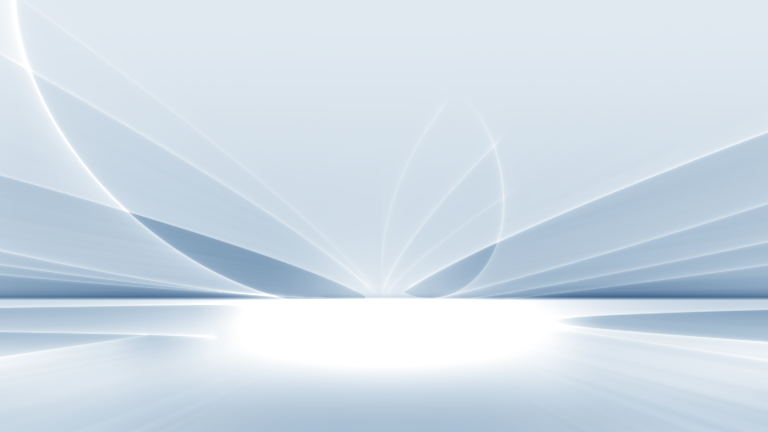
Give the GLSL for this background, as a Shadertoy shader.

```glsl
#define HORIZON 0.309
#define CENTER_X 0.89
#define LINE_WIDTH 0.0028
#define HALO_WIDTH 0.014
#define FAN_COUNT 3
#define STREAKS 0.07
#define FLOOR_GLOW 0.42
#define TINT vec3(1.0, 0.7, 0.46)

float hash(float n) { return fract(sin(n * 127.1) * 43758.5453); }

float noise(float x) {
    float i = floor(x), f = fract(x);
    return mix(hash(i), hash(i + 1.0), f * f * (3.0 - 2.0 * f));
}

float below(float d) {
    float pixel = 1.0 / iResolution.y;
    return 1.0 - smoothstep(-pixel, pixel, d);
}

float glowLine(float d) {
    return exp(-abs(d) / LINE_WIDTH) + 0.35 * exp(-abs(d) / HALO_WIDTH);
}

// Signed distance to a power curve leaving its foot, positive above
float curveDistance(vec2 p, vec2 foot, vec2 reach, float bend) {
    float t = max((p.x - foot.x) / reach.x, 0.002);
    float rise = reach.y * pow(t, bend);
    float slope = bend * rise / (t * reach.x);
    return (p.y - foot.y - rise) / sqrt(1.0 + slope * slope);
}

// Lit edge with a shade that fades downward
float veil(vec2 p, vec2 foot, vec2 reach, float bend, float shade, float depth, float glow) {
    float t = (p.x - foot.x) / reach.x;
    float d = curveDistance(p, foot, reach, bend);
    float fade = 1.0 - smoothstep(1.0, 1.2, t);
    float dark = shade * below(d) * exp(min(d, 0.0) / depth) * smoothstep(0.0, 0.3, t);
    return fade * (glow * glowLine(d) * smoothstep(0.0, 0.04, t) - dark);
}

// Sweeping superellipse on the left, negative inside
float sweepDistance(vec2 p) {
    const float power = 1.72;
    vec2 radius = vec2(0.729, 0.706);
    vec2 q = max((vec2(0.764, 1.0) - p) / radius, 0.001);
    vec2 slope = power * pow(q, vec2(power - 1.0)) / radius;
    return (pow(q.x, power) + pow(q.y, power) - 1.0) / max(length(slope), 0.2);
}

// Egg-shaped petal right of the center, negative inside
float petalDistance(vec2 p) {
    vec2 offset = p - vec2(0.995, 0.525);
    vec2 radius = vec2(0.171, offset.y > 0.0 ? 0.278 : 0.215);
    vec2 q = offset / radius;
    return (dot(q, q) - 1.0) / max(2.0 * length(q / radius), 0.5);
}

float fanStreaks(vec2 p) {
    float angle = (p.y - HORIZON) / (abs(p.x - CENTER_X) + 0.12);
    float seed = p.x < CENTER_X ? 40.0 : 90.0;
    return noise(angle * 45.0 + seed) + 0.5 * noise(angle * 110.0 + seed) - 0.75;
}

float skyTone(vec2 p) {
    float h = max(p.y - HORIZON, 0.0);
    float dx = p.x - CENTER_X;
    float far = smoothstep(0.0, 0.65, abs(dx));
    float tone = mix(0.785, 0.88, smoothstep(0.35, 1.0, p.y));
    tone += 0.13 * exp(-dx * dx / 0.06 - h / 0.1);

    // Long veils and faint threads
    vec2 leftFoot = vec2(0.845, 0.3125), leftReach = vec2(-0.845, 0.282);
    vec2 rightFoot = vec2(0.921, 0.3125), rightReach = vec2(0.857, 0.382);
    tone += veil(p, leftFoot, leftReach, 0.83, 0.12, 0.16, 0.06);
    tone += veil(p, rightFoot, rightReach, 0.84, 0.13, 0.25, 0.11);
    tone += veil(p, vec2(0.875, 0.3125), vec2(-0.806, 0.525), 0.86, 0.05, 0.25, 0.06);
    tone += veil(p, vec2(0.88, 0.3125), vec2(-0.764, 0.641), 0.86, 0.015, 0.2, 0.03);
    tone += veil(p, vec2(0.88, 0.3125), vec2(0.139, 0.433), 0.43, 0.0, 0.1, 0.035);
    tone += veil(p, vec2(0.882, 0.3125), vec2(0.252, 0.34), 0.74, 0.02, 0.15, 0.05);
    tone += veil(p, vec2(0.891, 0.3125), vec2(0.266, 0.225), 0.8, 0.0, 0.1, 0.03);

    // Narrowing fans toward the horizon
    for (int i = 0; i < FAN_COUNT; i++) {
        float k = float(i);
        float rightX = 0.995 + 0.08 * k, leftX = 0.671 + 0.045 * k;
        tone += veil(p, vec2(rightX, 0.307), vec2(1.778 - rightX, 0.222 * pow(0.6, k)), 1.12, 0.08, 0.08, 0.1);
        tone += veil(p, vec2(leftX, 0.311), vec2(-leftX, 0.109 * pow(0.7, k)), 1.35, 0.07, 0.07, 0.11);
    }

    // Sweep and petal with the dark pockets they enclose
    float sweep = sweepDistance(p), petal = petalDistance(p);
    float leftPocket = below(sweep) * below(curveDistance(p, leftFoot, leftReach, 0.83)) * step(p.x, leftFoot.x);
    float rightPocket = below(petal) * below(curveDistance(p, rightFoot, rightReach, 0.84)) * step(rightFoot.x, p.x);
    tone -= 0.14 * leftPocket + 0.12 * rightPocket;
    tone += 0.09 * (1.0 - below(sweep)) * exp(-max(sweep, 0.0) / 0.06);
    tone += 0.14 * glowLine(sweep) * step(p.x, 0.764);
    tone += 0.07 * glowLine(petal) * smoothstep(0.97, 1.05, p.x) * (1.0 - smoothstep(0.6, 0.82, p.y));

    // Dark streaked horizon
    tone += STREAKS * fanStreaks(p) * far * exp(-h / 0.15);
    return tone - 0.28 * exp(-h / 0.032) * far - 0.22 * exp(-h / 0.006);
}

float floorTone(vec2 p) {
    float dx = p.x - CENTER_X;
    float far = smoothstep(0.1, 0.85, abs(dx));
    float tone = mix(0.66, 0.84, smoothstep(0.0, 0.2, p.y)) + 0.12 * far * (1.0 - smoothstep(0.1, 0.28, p.y));
    tone -= 0.06 * far * smoothstep(0.15, 0.3, p.y);
    tone += STREAKS * 0.5 * fanStreaks(p) * far;

    // Layered bands on the left, a wedge on the right
    tone += veil(p, vec2(0.625, 0.297), vec2(-0.625, -0.009), 1.0, 0.2, 0.05, 0.11);
    tone += veil(p, vec2(0.51, 0.218), vec2(-0.51, 0.014), 0.6, 0.16, 0.06, 0.11);
    tone += veil(p, vec2(0.347, 0.225), vec2(-0.347, -0.052), 1.0, -0.1, 0.05, 0.06);
    tone += veil(p, vec2(1.25, 0.255), vec2(0.528, 0.028), 0.5, 0.26, 0.12, 0.07);
    tone += veil(p, vec2(1.25, 0.255), vec2(0.528, -0.047), 0.8, -0.16, 0.09, 0.09);
    tone += veil(p, vec2(1.25, 0.245), vec2(0.528, -0.08), 1.0, 0.03, 0.08, 0.05);

    // White pool of light
    vec2 pool = vec2(dx / 0.38, (p.y - 0.26) / 0.12);
    return tone + FLOOR_GLOW * exp(-dot(pool, pool));
}

void mainImage(out vec4 fragColor, in vec2 fragCoord) {
    vec2 p = fragCoord / iResolution.xy * vec2(16.0 / 9.0, 1.0);
    float tone = mix(skyTone(p), floorTone(p), below((p.y - HORIZON) * 0.4));
    fragColor = vec4(pow(vec3(clamp(tone, 0.2, 1.0)), TINT), 1.0);
}
```
